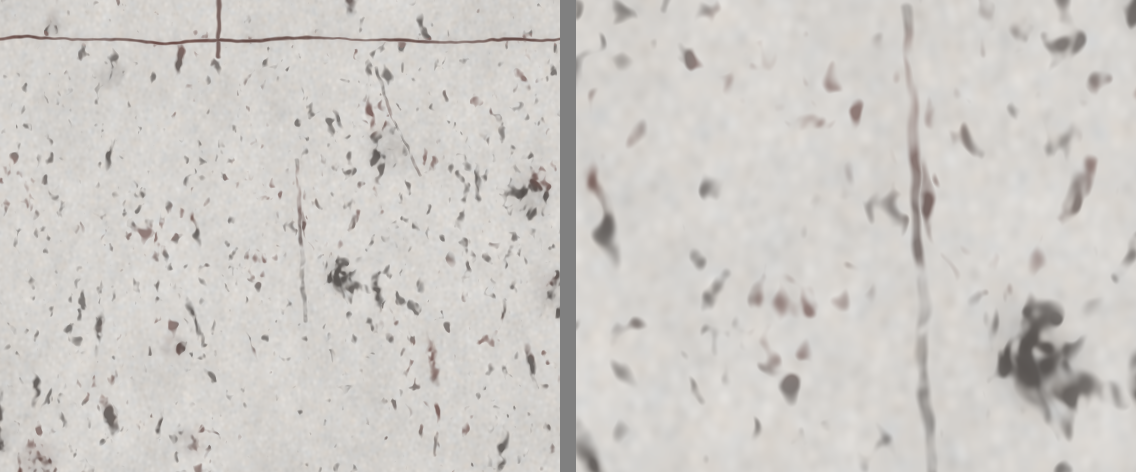
Left, the full canvas; right, a detail of the centre.
Reproduce this texture procedurally as a Shadertoy shader.

```glsl
// Weathered pale plaster wall with dark flecks, vertical sooty streaks and a thin crack.

const vec3 PLASTER = vec3(0.836, 0.825, 0.810);
const vec3 SOOT = vec3(0.24, 0.22, 0.21);
const vec3 RUST = vec3(0.36, 0.23, 0.21);
const float MOTTLE = 0.028;         // broad uneven tone
const float GRAIN = 0.024;          // fine tooth of the surface
const float TINT = 0.008;           // cool and warm variation
const vec2 FLECK_FREQ = vec2(64.0, 43.0);
const float FLECK_DARK = 0.58;
const float STREAK_DARK = 0.72;
const float SMUDGE_DARK = 0.16;
const float CRACK_Y = 0.915;
const float CRACK_WIDTH = 0.0030;
const float CROSS_X = 0.463;        // upright crack through the long one

vec3 hash3(vec2 p) {
    vec3 q = fract(p.xyx * vec3(0.1031, 0.1030, 0.0973));
    q += dot(q, q.yxz + 33.33);
    return fract((q.xxy + q.yzz) * q.zyx);
}

// Cellular noise: jittered soft spots of random sign, centred on zero.
float spotNoise(vec2 p) {
    p += 200.0;
    vec2 id = floor(p);
    float sum = 0.0;
    for (int y = -1; y <= 1; y++)
    for (int x = -1; x <= 1; x++) {
        vec2 cell = id + vec2(x, y);
        vec3 h = hash3(cell);
        vec2 d = p - cell - h.xy;
        float w = max(0.0, 1.0 - dot(d, d));
        sum += (2.0 * h.z - 1.0) * w * w * w;
    }
    return sum;
}

// Scattered leaning ellipses: 1 at a centre, falling to 0 at the rim.
float flakes(vec2 p, float cellSize, vec2 radius, float density, float seed) {
    vec2 id = floor(p / cellSize);
    float height = 0.0;
    for (int y = -1; y <= 1; y++)
    for (int x = -1; x <= 1; x++) {
        vec2 cell = id + vec2(x, y);
        vec3 h = hash3(cell + seed);
        if (h.z > density) continue;
        float pick = h.z / density;
        vec2 d = p - (cell + h.xy) * cellSize;
        d.x += (pick - 0.4) * 0.55 * d.y;
        vec2 size = radius * (0.55 + 0.75 * fract(pick * 7.0));
        height = max(height, 1.0 - length(d / size));
    }
    return height;
}

// Soft line between two points.
float hairline(vec2 p, vec2 a, vec2 b, float width) {
    vec2 ab = b - a;
    float t = clamp(dot(p - a, ab) / dot(ab, ab), 0.0, 1.0);
    return 1.0 - smoothstep(0.2 * width, width, length(p - a - ab * t));
}

void mainImage(out vec4 fragColor, in vec2 fragCoord) {
    vec2 p = fragCoord / iResolution.y;
    float soft = 0.8 / iResolution.y;

    // Warped coordinates make every mark ragged
    vec2 warp = vec2(spotNoise(p * 16.0), spotNoise(p * 16.0 + 57.0));
    vec2 fine = vec2(spotNoise(p * 60.0 + 31.0), spotNoise(p * 60.0 + 91.0));
    vec2 q = p + 0.008 * warp + 0.004 * fine;

    // Flecks gather in upright bands and inside smudges
    float ragged = spotNoise(q * FLECK_FREQ)
                 + 0.45 * spotNoise(q * FLECK_FREQ * 2.2 + 13.0);
    float bands = spotNoise(p * vec2(11.0, 2.5) + 7.0);
    float smudge = flakes(q, 0.21, vec2(0.055, 0.065), 0.40, 11.0);
    float above = smoothstep(CRACK_Y - 0.01, CRACK_Y + 0.02, p.y);
    float gather = 0.32 * bands + 0.75 * smudge - 0.2 * above;
    float dark = FLECK_DARK * smoothstep(0.50, 1.35, ragged + gather);

    // Long streaks and grey veils
    float streak = flakes(q, 0.16, vec2(0.013, 0.058), 0.36, 43.0);
    streak *= clamp(0.8 + 0.8 * ragged, 0.0, 1.5);
    dark = max(dark, STREAK_DARK * smoothstep(0.12, 0.85, streak));
    dark += SMUDGE_DARK * smoothstep(0.0, 0.8, smudge) * (1.0 + 0.6 * ragged);

    // Long level crack, thinning and fading along its length
    float waver = 0.0035 * sin(p.x * 11.0 + 0.6) + 0.002 * sin(p.x * 31.0)
                + 0.003 * warp.y + 0.0015 * fine.y;
    float swell = 0.65 + 0.35 * sin(p.x * 17.0 + 2.0 * sin(p.x * 7.0));
    float width = CRACK_WIDTH * (0.7 + 0.6 * swell) + soft;
    float gap = abs(p.y - CRACK_Y - waver);
    float crack = (0.40 + 0.38 * swell) * (1.0 - smoothstep(0.15 * width, width, gap));
    crack += 0.10 * exp(-gap * 90.0) * max(0.0, 0.6 + ragged);

    // Upright crack and broken hairlines
    float broken = clamp(0.55 + 0.7 * ragged, 0.0, 1.0);
    vec2 r = p + 0.004 * warp + 0.002 * fine;
    crack = max(crack, 0.72 * hairline(r, vec2(CROSS_X, 0.88), vec2(CROSS_X, 1.01), 0.005 + soft));
    float hair = hairline(r, vec2(0.80, 0.86), vec2(0.83, 0.75), 0.0035 + soft);
    hair = max(hair, hairline(r, vec2(0.83, 0.75), vec2(0.89, 0.63), 0.003 + soft));
    hair = max(hair, hairline(r, vec2(0.63, 0.66), vec2(0.645, 0.32), 0.005 + soft));
    dark = max(dark, 0.6 * hair * broken);
    dark = clamp(max(dark, crack), 0.0, 0.85);

    // Plaster tone
    float tone = MOTTLE * (0.5 * spotNoise(p * 9.0 + 3.0) + 0.45 * bands
               + 0.6 * spotNoise(p * vec2(34.0, 22.0) + 71.0));
    tone += GRAIN * spotNoise(p * vec2(130.0, 105.0) + 19.0);
    vec3 wall = PLASTER + tone + TINT * vec3(1.0, 0.0, -1.0) * spotNoise(p * 75.0 + 5.0);

    float rusty = smoothstep(-0.1, 0.6, spotNoise(p * 13.0 + 29.0));
    rusty = max(rusty, 0.8 * step(0.05, crack));
    fragColor = vec4(mix(wall, mix(SOOT, RUST, rusty), dark), 1.0);
}
```
